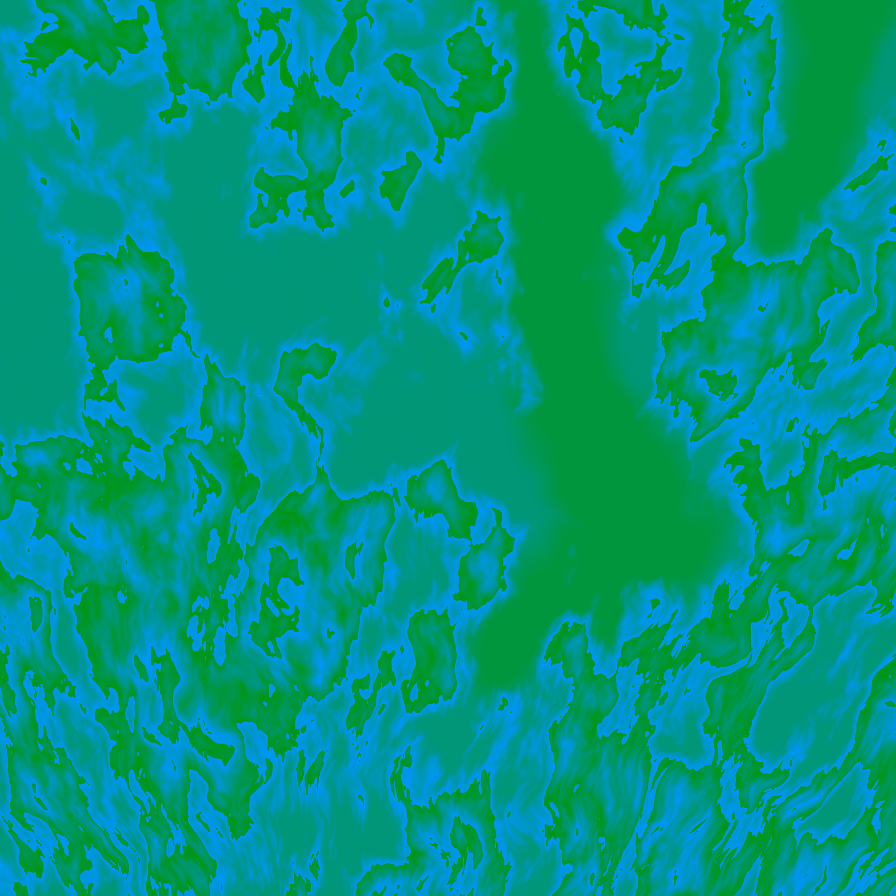
Give the GLSL for this texture, as a WebGL 2 fragment shader.

```glsl
#version 300 es
precision highp float;

uniform vec2 u_resolution;
out vec4 fragColor;

float hash(vec2 cell) {
    return fract(sin(dot(cell, vec2(127.1, 311.7))) * 43758.5);
}

float valueNoise(vec2 p) {
    vec2 cell = floor(p);
    vec2 f = fract(p);
    vec2 blend = f * f * (3.0 - 2.0 * f);
    float low = mix(hash(cell), hash(cell + vec2(1.0, 0.0)), blend.x);
    float high = mix(hash(cell + vec2(0.0, 1.0)), hash(cell + vec2(1.0, 1.0)), blend.x);
    return mix(low, high, blend.y);
}

// Layered noise, normalised to the range 0 to 1
float fbm(vec2 p, int octaves, float gain) {
    const mat2 turn = mat2(0.88, 0.47, -0.47, 0.88);
    float sum = 0.0;
    float total = 0.0;
    float weight = 1.0;
    for (int i = 0; i < octaves; i++) {
        sum += weight * valueNoise(p);
        total += weight;
        weight *= gain;
        p = turn * p * 2.03 + vec2(17.3, 9.1);
    }
    return sum / total;
}

vec2 warp(vec2 p, float frequency, float amount) {
    vec2 q = p * frequency;
    vec2 offset = vec2(fbm(q + 31.7, 3, 0.5), fbm(q + 74.2, 3, 0.5)) - 0.5;
    return p + amount * offset;
}

float segmentDistance(vec2 p, vec2 a, vec2 b) {
    vec2 along = b - a;
    float t = clamp(dot(p - a, along) / dot(along, along), 0.0, 1.0);
    return length(p - a - t * along);
}

// Distance to the branching valley
float valleyDistance(vec2 p) {
    vec2 fork = vec2(0.64, 0.62);
    vec2 bend = vec2(0.73, 0.40);
    float d = segmentDistance(p, vec2(0.56, 1.05), fork) + 0.015;
    d = min(d, segmentDistance(p, fork, bend));
    d = min(d, segmentDistance(p, bend, vec2(0.57, 0.27)) + 0.015);
    return min(d, segmentDistance(p, vec2(0.86, 0.79), vec2(0.95, 1.05)) + 0.025);
}

float bell(float distance, float width) {
    float t = distance / width;
    return exp(-t * t);
}

// Elongated ridges that fan out upwards
float ridges(vec2 p, float originX) {
    vec2 q = warp(p, 11.0, 0.06);
    float spread = 0.55 + 0.6 * q.y;
    vec2 fan = vec2((q.x - originX) / spread * 16.0, q.y * 10.5);
    return fbm(fan + 40.0, 5, 0.58);
}

float elevation(vec2 p) {
    float valley = valleyDistance(warp(p, 8.0, 0.13));

    // Broad land and lowland areas
    float region = 0.58 + 3.8 * (fbm(p * 5.0 + 5.4, 3, 0.5) - 0.5);
    region = clamp(region, -0.9, 0.75);
    region -= 1.5 * bell(valley, 0.058);
    region -= 0.7 * smoothstep(0.13, 0.0, p.x) * smoothstep(0.35, 0.6, p.y);

    // Relief flattened smoothly at the lowland floor
    float relief = region + 3.8 * (ridges(p, 0.36) - 0.5);
    relief = 0.5 * (relief + sqrt(relief * relief + 0.006));
    float lowland = mix(0.46, 0.22, smoothstep(0.10, 0.05, valley));
    return lowland + relief;
}

// Repeating ramp with a smoothed falling edge
float wrappedRamp(float value, float footprint) {
    float ramp = fract(value);
    return mix(1.0, ramp, smoothstep(0.0, clamp(footprint, 0.0001, 0.2), ramp));
}

void main() {
    vec2 p = gl_FragCoord.xy / u_resolution;
    float height = elevation(p);
    float blue = wrappedRamp(height, fwidth(height));
    fragColor = vec4(0.0, 0.59, mix(0.03, 0.97, blue), 1.0);
}
```
